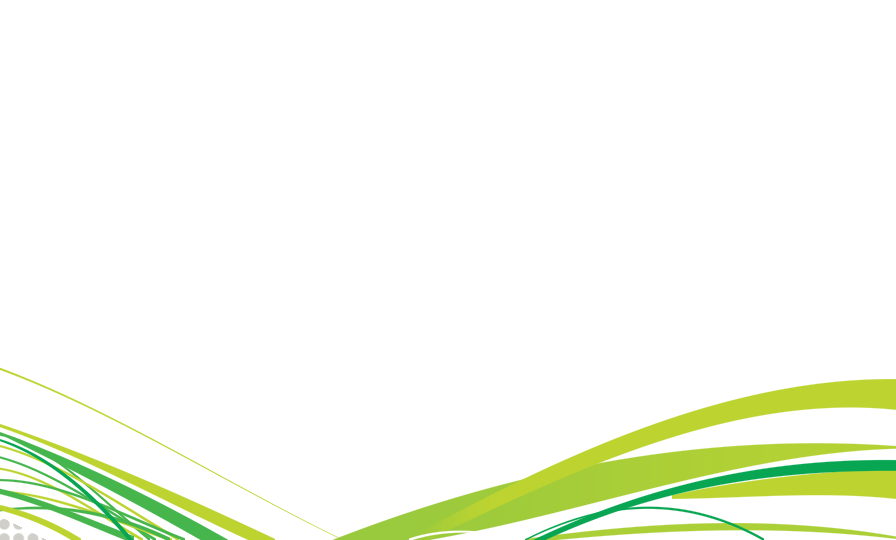
Write a Shadertoy shader that draws this background.

```glsl
// Sweeping lime and green ribbons rising from the lower corners of a white field.

const vec3 WHITE = vec3(1.0);
const vec3 LIME = vec3(0.74, 0.83, 0.19);
const vec3 LEAF = vec3(0.60, 0.79, 0.24);
const vec3 GREEN = vec3(0.27, 0.71, 0.30);
const vec3 EMERALD = vec3(0.03, 0.65, 0.32);
const vec3 GREY = vec3(0.82, 0.81, 0.79);

float hash(float n) {
    return fract(sin(n * 127.1) * 43758.5453);
}

// Cubic through four heights spaced evenly over t = 0..1.
float curve(float t, vec4 h) {
    float s = 3.0 * t;
    vec4 w = vec4(-(s - 1.0) * (s - 2.0) * (s - 3.0) / 6.0,
                  s * (s - 2.0) * (s - 3.0) * 0.5,
                  -s * (s - 1.0) * (s - 3.0) * 0.5,
                  s * (s - 1.0) * (s - 2.0) / 6.0);
    return dot(w, h);
}

// Share of a pixel of height px that lies between two heights.
float coverage(float y, float low, float high, float px) {
    return clamp((min(high, y + 0.5 * px) - max(low, y - 0.5 * px)) / px, 0.0, 1.0);
}

// Filled area between two curves over the span x0..x1.
float ribbon(vec2 uv, float px, vec2 span, vec4 top, vec4 bottom) {
    float t = (uv.x - span.x) / (span.y - span.x);
    float inside = step(0.0, t) * step(t, 1.0);
    return inside * coverage(uv.y, curve(t, bottom), curve(t, top), 1.2 * px);
}

// Line along one curve, its width running from width.x to width.y.
float strand(vec2 uv, float px, vec2 span, vec4 h, vec2 width) {
    float t = (uv.x - span.x) / (span.y - span.x);
    vec4 halfWidth = 0.5 * mix(vec4(width.x), vec4(width.y), vec4(0.0, 1.0, 2.0, 3.0) / 3.0);
    return ribbon(uv, px, span, h + halfWidth, h - halfWidth);
}

vec3 paint(vec3 base, vec3 ink, float amount) {
    return mix(base, ink, amount);
}

// Broad waves on the right.
vec3 rightWaves(vec3 col, vec2 uv, float px) {
    vec3 leafToLime = mix(LEAF, LIME, smoothstep(0.38, 0.95, uv.x) * 0.75);
    col = paint(col, leafToLime, ribbon(uv, px, vec2(0.371, 1.0),
        vec4(0.0, 0.111, 0.170, 0.174), vec4(-0.022, 0.035, 0.120, 0.169)));
    vec3 crest = mix(LEAF, LIME, smoothstep(0.44, 0.56, uv.x));
    col = paint(col, crest, ribbon(uv, px, vec2(0.453, 1.0),
        vec4(0.0, 0.152, 0.259, 0.298), vec4(-0.020, 0.120, 0.220, 0.241)));
    col = paint(col, LIME, ribbon(uv, px, vec2(0.75, 1.0),
        vec4(0.083, 0.108, 0.124, 0.135), vec4(0.076, 0.080, 0.083, 0.076)));
    col = paint(col, mix(LEAF, LIME, 0.5), ribbon(uv, px, vec2(0.586, 1.0),
        vec4(0.002, 0.026, 0.030, 0.0065), vec4(-0.006, 0.013, 0.0175, 0.002)));
    col = paint(col, EMERALD, ribbon(uv, px, vec2(0.595, 1.0),
        vec4(0.0, 0.087, 0.135, 0.148), vec4(-0.011, 0.074, 0.117, 0.128)));
    col = paint(col, EMERALD, strand(uv, px, vec2(0.586, 0.853),
        vec4(0.0, 0.052, 0.054, 0.0), vec2(0.003, 0.005)));
    return paint(col, WHITE, strand(uv, px, vec2(0.456, 0.56),
        vec4(0.0, 0.013, 0.015, 0.009), vec2(0.005, 0.003)));
}

// Small dots tucked into the lower left corner.
vec3 cornerDots(vec3 col, vec2 p, float px) {
    float pitch = 0.016;
    vec2 cell = (fract(p / pitch + vec2(0.2, 0.4)) - 0.5) * pitch;
    float dotMask = 1.0 - smoothstep(-px, px, length(cell) - 0.006);
    return paint(col, GREY, dotMask * step(p.y + 0.5 * p.x, 0.026));
}

// Tangle of falling grass-like strands on the left.
vec3 leftStrands(vec3 col, vec2 uv, float px) {
    for (int i = 0; i < 6; i++) {
        float n = float(i);
        float start = 0.195 - 0.021 * n;
        float reach = mix(0.15, 0.25, hash(n + 3.0));
        float sag = mix(0.64, 0.76, hash(n + 8.0));
        vec3 ink = mod(n, 2.0) < 0.5 ? GREEN : LIME;
        col = paint(col, ink, strand(uv, px, vec2(0.0, reach),
            start * vec4(1.0, sag + 0.1, sag * 0.6, 0.0), vec2(0.004, 0.006)));
    }
    col = paint(col, GREEN, strand(uv, px, vec2(0.0, 0.15),
        vec4(0.090, 0.065, 0.033, 0.0), vec2(0.010, 0.014)));
    col = paint(col, GREEN, strand(uv, px, vec2(0.0, 0.19),
        vec4(0.055, 0.058, 0.040, 0.0), vec2(0.004, 0.008)));
    col = paint(col, EMERALD, strand(uv, px, vec2(0.0, 0.148),
        vec4(0.185, 0.146, 0.083, -0.004), vec2(0.004, 0.012)));
    col = paint(col, LIME, strand(uv, px, vec2(0.0, 0.09),
        vec4(0.060, 0.045, 0.024, -0.004), vec2(0.010, 0.014)));
    col = paint(col, GREEN, ribbon(uv, px, vec2(0.0, 0.255),
        vec4(0.200, 0.143, 0.076, 0.0), vec4(0.196, 0.125, 0.050, -0.030)));
    col = paint(col, LIME, ribbon(uv, px, vec2(0.0, 0.307),
        vec4(0.215, 0.152, 0.080, 0.002), vec4(0.209, 0.139, 0.057, -0.022)));
    return paint(col, LIME, strand(uv, px, vec2(0.0, 0.378),
        vec4(0.317, 0.224, 0.113, 0.004), vec2(0.004, 0.0012)));
}

void mainImage(out vec4 fragColor, in vec2 fragCoord) {
    vec2 uv = fragCoord / iResolution.xy;
    vec2 p = fragCoord / iResolution.x;
    vec3 col = cornerDots(WHITE, p, 1.0 / iResolution.x);
    col = rightWaves(col, uv, 1.0 / iResolution.y);
    col = leftStrands(col, uv, 1.0 / iResolution.y);
    fragColor = vec4(col, 1.0);
}
```
